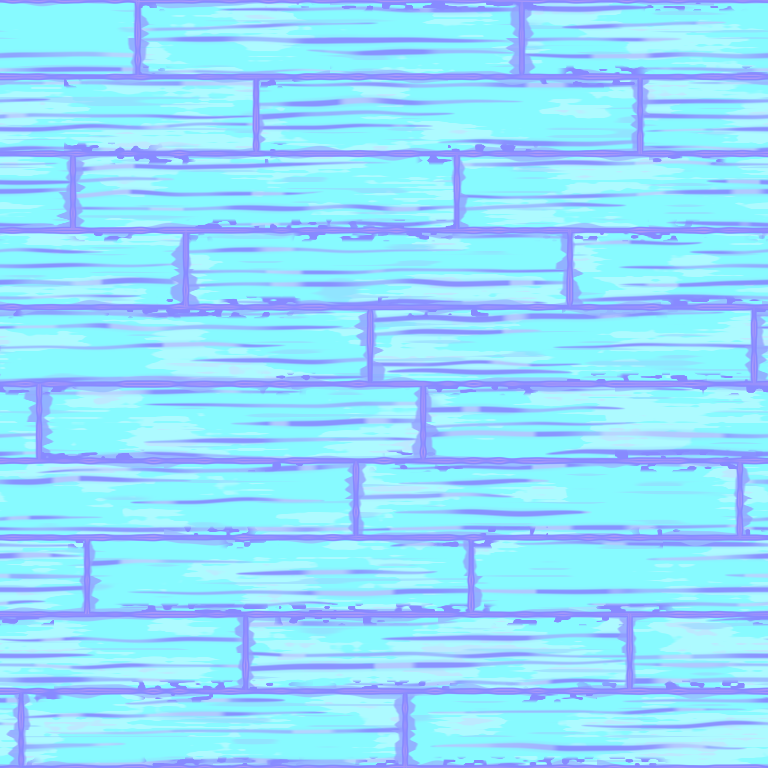
A Shadertoy shader for this texture map:

```glsl
// Painted cyan wooden planks in staggered rows with violet seams, grain streaks and worn edges.

const float ROWS = 10.0;
const float COLUMNS = 2.0;
const vec2 PLANK_SIZE = vec2(1.0 / COLUMNS, 1.0 / ROWS);

const vec3 CYAN = vec3(0.53, 0.98, 1.00);
const vec3 PALE = vec3(0.68, 0.98, 1.00);
const vec3 SKY = vec3(0.59, 0.84, 1.00);
const vec3 LAVENDER = vec3(0.60, 0.73, 1.00);
const vec3 PERIWINKLE = vec3(0.58, 0.63, 1.00);
const vec3 VIOLET = vec3(0.53, 0.54, 1.00);
const vec3 MAUVE = vec3(0.68, 0.60, 0.97);
const vec3 BLUSH = vec3(0.78, 0.87, 1.00);

// Joint position of each row, top to bottom, in plank lengths
const float JOINTS[10] = float[10](0.359, 0.667, 0.190, 0.484, 0.964,
                                   0.102, 0.927, 0.227, 0.640, 0.055);

float hash(vec2 p) {
    vec3 h = fract(p.xyx * vec3(0.1031, 0.1030, 0.0973));
    h += dot(h, h.yzx + 33.33);
    return fract((h.x + h.y) * h.z);
}

float noise(vec2 p) {
    vec2 cell = floor(p), f = fract(p);
    f = f * f * (3.0 - 2.0 * f);
    return mix(mix(hash(cell), hash(cell + vec2(1, 0)), f.x),
               mix(hash(cell + vec2(0, 1)), hash(cell + vec2(1, 1)), f.x), f.y);
}

// Coverage of values above a threshold
float above(float value, float threshold, float softness) {
    return smoothstep(threshold - softness, threshold + softness, value);
}

// Dry brush patches, stretched along the plank
vec3 paintBase(vec2 q, vec2 seed) {
    float bristles = noise(q * vec2(9.0, 34.0) + seed);
    float broad = noise(q * vec2(6.0, 3.5) + seed + 11.0);
    float ragged = noise(q * vec2(45.0, 14.0) + seed + 23.0);
    float patches = broad * 0.6 + bristles * 0.28 + ragged * 0.12;
    vec3 color = mix(CYAN, PALE, above(patches, 0.56, 0.025));
    color = mix(color, BLUSH, 0.6 * above(patches, 0.77, 0.03));
    float cool = noise(q * vec2(5.0, 22.0) + seed + 41.0);
    return mix(color, SKY, 0.6 * above(cool, 0.83, 0.05));
}

// Long tapering grain lines; each lane holds one
vec3 paintGrain(vec3 color, vec2 q, vec2 seed, float pixel) {
    const int LANES = 5;
    for (int i = 0; i < LANES; i++) {
        vec2 key = seed + float(i) * vec2(7.0, 13.0);
        float center = hash(key);
        float reach = mix(0.18, 0.85, hash(key + 1.0));
        float slope = (hash(key + 2.0) - 0.35) * 0.14;
        float height = (float(i) + 0.25 + 0.5 * hash(key + 3.0)) / float(LANES);
        float along = (q.x - center) / reach;
        float taper = sqrt(max(1.0 - along * along, 0.0));
        float wobble = (noise(vec2(q.x * 7.0, 0.0) + key) - 0.5) * 0.05;
        float dist = abs(q.y - height - slope * (q.x - 0.5) - wobble) * PLANK_SIZE.y;
        float body = noise(vec2(q.x * 6.0, 5.0) + key);
        float width = taper * mix(0.0012, 0.0042, hash(key + 4.0) * 0.5 + body * 0.5);
        float edge = pixel + 0.0006;
        float line = above(width - dist, 0.0, edge) * smoothstep(0.0, 0.35, taper);
        float halo = above(width * 2.0 - dist, 0.0, 0.002) * taper;
        vec3 tint = mix(LAVENDER, VIOLET, above(body, 0.45, 0.2));
        tint = mix(tint, BLUSH, 0.7 * above(noise(vec2(q.x * 8.0, 9.0) + key), 0.78, 0.06));
        color = mix(color, SKY, halo * 0.4 * body);
        color = mix(color, tint, line * 0.92);
    }
    return color;
}

// Ragged shading and chips close to the plank edges
vec3 paintWear(vec3 color, vec2 q, vec2 seed, vec2 edge, float pixel) {
    vec2 side = seed + floor(q * 2.0) * 19.0;
    float fringe = noise(vec2(q.y * 16.0, 3.0) + side);
    float reach = 0.004 + 0.019 * fringe * hash(side + 5.0);
    color = mix(color, PERIWINKLE, 0.8 * above(reach - edge.x, 0.0, 0.002));

    float rub = noise(vec2(q.x * 12.0, 8.0) + side);
    float depth = 0.003 + 0.008 * rub * rub;
    color = mix(color, LAVENDER, 0.8 * above(depth - edge.y, 0.0, 0.001));

    float cluster = above(noise(vec2(q.x * 5.0, 2.0) + side), 0.58, 0.08);
    float chips = noise(q * vec2(48.0, 22.0) + seed + 61.0);
    float band = above(0.013 - edge.y, 0.0, 0.003);
    return mix(color, VIOLET, cluster * band * above(chips, 0.62, 0.04 + pixel * 8.0));
}

// Violet joints with a thin lighter vein
vec3 paintSeams(vec3 color, vec2 p, vec2 edge, float pixel) {
    vec2 rough = vec2(noise(p.yx * vec2(90.0, 8.0)), noise(p * vec2(60.0, 10.0)));
    vec2 width = vec2(0.0030, 0.0031) + 0.0018 * rough;
    vec2 seam = smoothstep(-vec2(pixel), vec2(pixel), width - edge);
    color = mix(color, VIOLET, max(seam.x, seam.y));
    vec2 offset = abs(edge - 0.0020 * rough);
    vec2 vein = 1.0 - smoothstep(vec2(0.0003), vec2(0.0006 + pixel), offset);
    float strength = max(vein.x * rough.x, vein.y * rough.y);
    return mix(color, MAUVE, strength);
}

void mainImage(out vec4 fragColor, in vec2 fragCoord) {
    vec2 p = fragCoord / iResolution.xy;
    float pixel = 0.75 / min(iResolution.x, iResolution.y);
    float row = floor((1.0 - p.y) * ROWS);
    float x = p.x * COLUMNS - JOINTS[int(clamp(row, 0.0, ROWS - 1.0))];
    vec2 q = vec2(fract(x), fract(p.y * ROWS));
    vec2 seed = vec2(mod(floor(x), COLUMNS) * 37.0, row * 53.0) + 4.0;
    vec2 edge = min(q, 1.0 - q) * PLANK_SIZE;

    vec3 color = paintBase(q, seed);
    color = paintGrain(color, q, seed, pixel);
    color = paintWear(color, q, seed, edge, pixel);
    color = paintSeams(color, p, edge, pixel);
    fragColor = vec4(color, 1.0);
}
```
